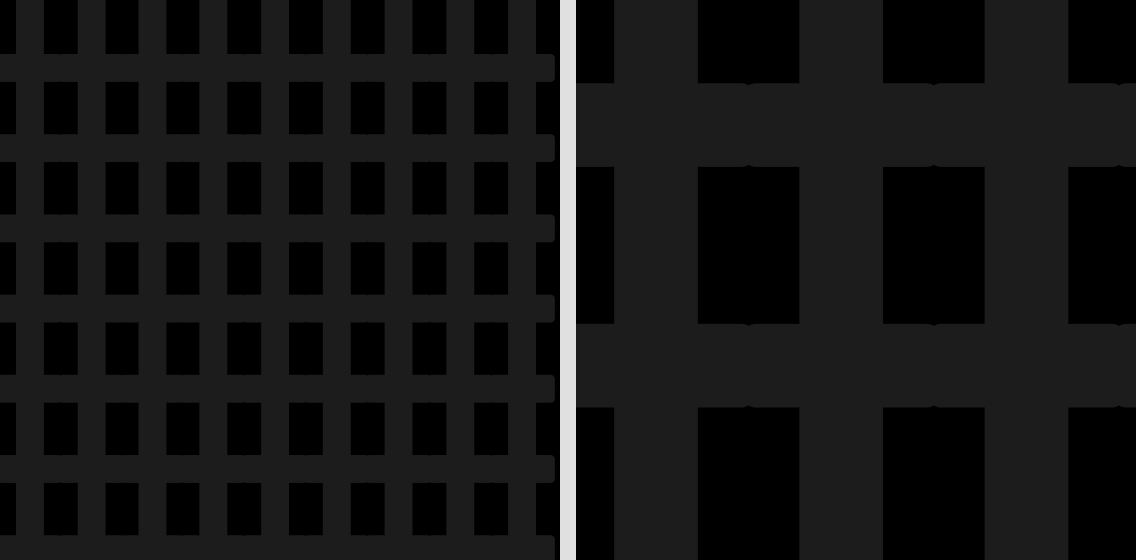
Left, the full canvas; right, a detail of the centre.
Write a WebGL 2 fragment shader that draws this pattern.

```glsl
#version 300 es
precision highp float;

uniform vec2 u_resolution;
out vec4 outColor;

float roundedBox(vec2 p, vec2 halfSize, float radius) {
    vec2 q = abs(p) - halfSize + radius;
    return length(max(q, 0.0)) + min(max(q.x, q.y), 0.0) - radius;
}

// Post centres, with the second and third gaps slightly narrower
float columnCentre(float i) {
    return 0.0534 + 0.11025 * i - 0.0016 * clamp(i - 1.0, 0.0, 2.0);
}

void main() {
    vec2 uv = gl_FragCoord.xy / u_resolution;
    float pixel = 1.0 / min(u_resolution.x, u_resolution.y);
    float barHalf = 0.0249;

    // Seven rows, open above the last one
    float row = clamp(round((uv.y - 0.0193) / 0.14323), 0.0, 6.0);
    float y = uv.y - 0.0193 - 0.14323 * row;

    // Posts and overlapping rail pieces; their round ends leave small notches
    float dist = 1.0;
    for (int i = 0; i < 9; i++) {
        float x = uv.x - columnCentre(float(i));
        float post = abs(x) - barHalf;
        float rail = roundedBox(vec2(x, y), vec2(0.0586, barHalf), 0.0078);
        dist = min(dist, min(post, rail));
    }

    vec3 background = vec3(0.0);
    vec3 latticeGrey = vec3(0.11);
    float coverage = clamp(0.5 - dist / pixel, 0.0, 1.0);
    outColor = vec4(mix(background, latticeGrey, coverage), 1.0);
}
```
